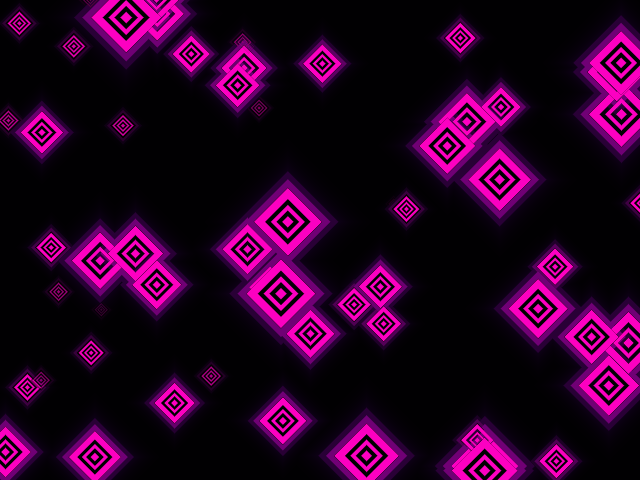
Write a Shadertoy shader that draws this background.

```glsl
#define DIAMOND_COUNT 62
#define MIN_RING 0.0022
#define MAX_RING 0.0122
#define SCATTER 0.35
#define SEED 11u
#define PINK vec3(0.99, 0.0, 0.755)
#define PURPLE vec3(0.44, 0.0, 0.46)
#define DARK_PURPLE vec3(0.16, 0.0, 0.21)
#define GLOW vec3(0.09, 0.0, 0.15)
#define BACKGROUND vec3(0.002, 0.0, 0.008)

// Integer hash giving two values in 0..1
vec2 hash2(uint n) {
    uvec2 v = uvec2(n, n + 7919u) * 1664525u + 1013904223u;
    v.x += v.y * 1664525u;
    v.y += v.x * 1664525u;
    v ^= v >> 16u;
    v.x += v.y * 1664525u;
    v.y += v.x * 1664525u;
    v ^= v >> 16u;
    return vec2(v & 65535u) / 65535.0;
}

// Antialiased coverage of the area closer than the given radius
float inside(float radius, float dist, float blur) {
    return clamp((radius - dist) / blur + 0.5, 0.0, 1.0);
}

// Paints one concentric diamond; dist is counted in ring widths
vec3 paintDiamond(vec3 color, vec2 offset, float ringWidth, float pixel) {
    float dist = (abs(offset.x) + abs(offset.y)) / ringWidth;
    float blur = 1.4 * pixel / ringWidth;
    float nearness = (ringWidth - MIN_RING) / (MAX_RING - MIN_RING);
    float coreFade = mix(0.15, 1.0, smoothstep(0.0, 0.32, nearness));
    float haloFade = mix(0.12, 1.0, smoothstep(0.0, 0.62, nearness));
    float core = inside(6.0, dist, blur);

    // Halo: two flat frames and a soft falloff
    vec3 halo = GLOW * exp(-0.38 * max(dist - 7.5, 0.0));
    halo = mix(halo, DARK_PURPLE, inside(8.9, dist, blur));
    halo = mix(halo, PURPLE, inside(7.5, dist, blur));
    color = max(color, halo * haloFade * (1.0 - core));

    // Core: alternating rings, the last one wider on large diamonds
    float rim = mix(5.0, 6.0, smoothstep(0.2, 0.45, nearness));
    float rings = inside(1.0, dist, blur) - inside(2.0, dist, blur)
                + inside(3.0, dist, blur) - inside(4.0, dist, blur)
                + inside(rim, dist, blur);
    return mix(color, PINK * rings, core * coreFade);
}

void mainImage(out vec4 fragColor, in vec2 fragCoord) {
    float pixel = 1.0 / iResolution.y;
    vec2 point = fragCoord * pixel;
    vec2 canvas = vec2(iResolution.x * pixel, 1.0);
    vec3 color = BACKGROUND;

    for (int i = 0; i < DIAMOND_COUNT; i++) {
        // Evenly spread sequence, loosened by random jitter
        float index = float(i);
        vec2 jitter = SCATTER * hash2(uint(i) + SEED * 131u);
        vec2 place = fract(index * vec2(0.7549, 0.5698) + jitter);
        vec2 center = mix(vec2(-0.02), canvas + 0.02, place);
        float ringWidth = mix(MIN_RING, MAX_RING, fract(index * 0.618 + 0.3));
        color = paintDiamond(color, point - center, ringWidth, pixel);
    }
    fragColor = vec4(color, 1.0);
}
```
